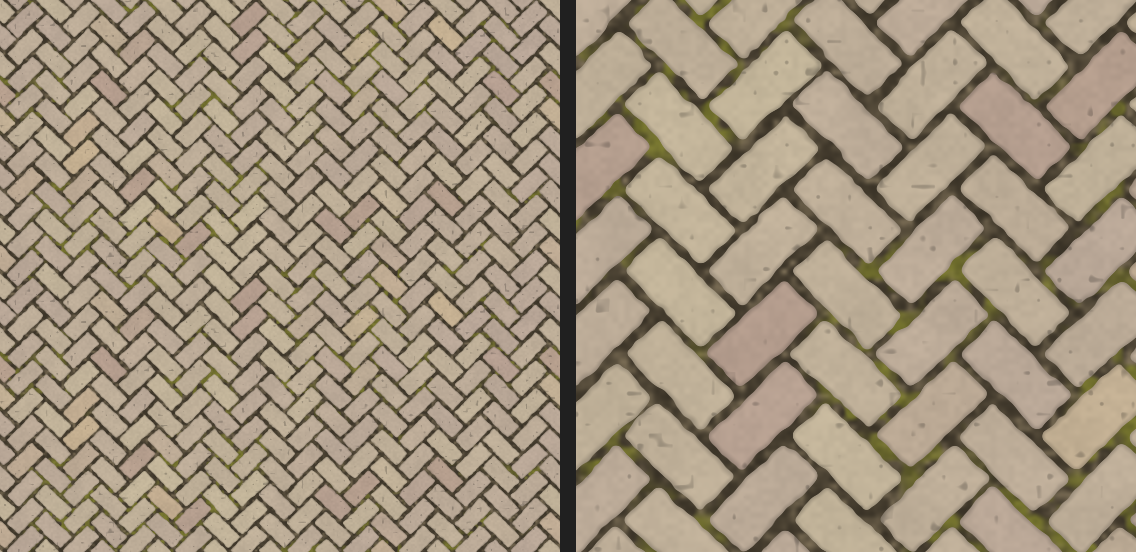
Left: the whole. Right: its middle third, enlarged.
A Shadertoy shader for this texture:

```glsl
// Weathered beige clay pavers in a diagonal herringbone, with mossy sand joints.

const vec2 TILE = vec2(20.0, 10.0); // period of the wear, in row heights

float hash(vec2 p) {
    return fract(sin(dot(p, vec2(127.1, 311.7))) * 43758.5453);
}

// Value noise that wraps over TILE; TILE * scale must be whole.
float noise(vec2 p, float scale) {
    vec2 period = TILE * scale;
    p *= scale;
    vec2 i = floor(p), f = fract(p);
    f = f * f * (3.0 - 2.0 * f);
    vec2 lo = mod(i, period), hi = mod(i + 1.0, period);
    return mix(mix(hash(lo), hash(vec2(hi.x, lo.y)), f.x),
               mix(hash(vec2(lo.x, hi.y)), hash(hi), f.x), f.y);
}

float roundedBox(vec2 p, vec2 halfSize, float radius) {
    vec2 q = abs(p) - halfSize + radius;
    return length(max(q, 0.0)) + min(max(q.x, q.y), 0.0) - radius;
}

void mainImage(out vec4 fragColor, in vec2 fragCoord) {
    // 10 zigzags across, 20 rows down
    vec2 p = fragCoord / iResolution.xy * vec2(10.0, 20.0) + vec2(-0.325, 0.445);
    vec2 q = p * vec2(2.0, 1.0);
    float aa = 28.3 / iResolution.y;

    // Diagonal unit grid: each paver covers two neighbouring cells
    vec2 grid = vec2(q.y + q.x, q.y - q.x);
    vec2 cell = floor(grid);
    float k = mod(cell.x - cell.y, 4.0);
    bool rising = k < 1.5;
    vec2 center = rising ? cell + vec2(k < 0.5 ? 1.0 : 0.0, 0.5)
                         : cell + vec2(0.5, k > 2.5 ? 1.0 : 0.0);
    vec2 id = floor(vec2(center.x - center.y, 2.0 * (center.x + center.y)) * 0.25);
    id = mod(id, vec2(10.0)) + (rising ? 0.0 : 37.0);

    // Slightly shifted and turned paver with chipped edges
    vec2 local = grid - center;
    if (!rising) local = local.yx;
    local += (vec2(hash(id + 3.1), hash(id + 7.7)) - 0.5) * 0.05;
    float turn = (hash(id + 5.3) - 0.5) * 0.06;
    local += turn * vec2(-local.y, local.x);
    float d = roundedBox(local, vec2(0.925, 0.425), 0.1);
    d += (noise(q, 4.0) - 0.5) * 0.06 + (noise(q + 3.7, 9.0) - 0.5) * 0.045;

    // Fired clay: tone per paver, broad stains, grain and pores
    float grain = noise(q + 1.3, 14.0);
    float tone = mix(hash(id), noise(q + 2.0, 0.2), 0.4);
    vec3 clay = mix(vec3(0.73, 0.655, 0.60), vec3(0.78, 0.73, 0.61), tone);
    clay = mix(clay, vec3(0.70, 0.59, 0.54), 0.65 * smoothstep(0.86, 1.0, hash(id + 11.9)));
    clay = mix(clay, vec3(0.79, 0.69, 0.55), 0.6 * smoothstep(0.88, 1.0, hash(id + 17.3)));
    clay *= 0.96 + 0.05 * noise(q, 2.0) + 0.05 * (grain - 0.5);
    clay *= 1.0 - 0.2 * smoothstep(0.86, 0.98, noise(q + 5.1, 8.0));
    clay *= 1.0 - 0.17 * smoothstep(-0.09, 0.01, d);

    // Joint: dark soil, pale grit and patches of moss
    float grit = noise(q + 8.4, 10.0);
    vec3 joint = mix(vec3(0.24, 0.21, 0.16), vec3(0.46, 0.41, 0.32), grit * grit);
    float moss = smoothstep(0.45, 0.8, noise(q + 4.6, 1.0))
               * smoothstep(0.3, 0.75, noise(q + 6.2, 6.0));
    joint = mix(joint, vec3(0.47, 0.47, 0.17), 0.85 * moss);
    joint *= 0.9 + 0.2 * grain;

    fragColor = vec4(mix(clay, joint, smoothstep(-0.6 * aa, 0.6 * aa, d)), 1.0);
}
```
